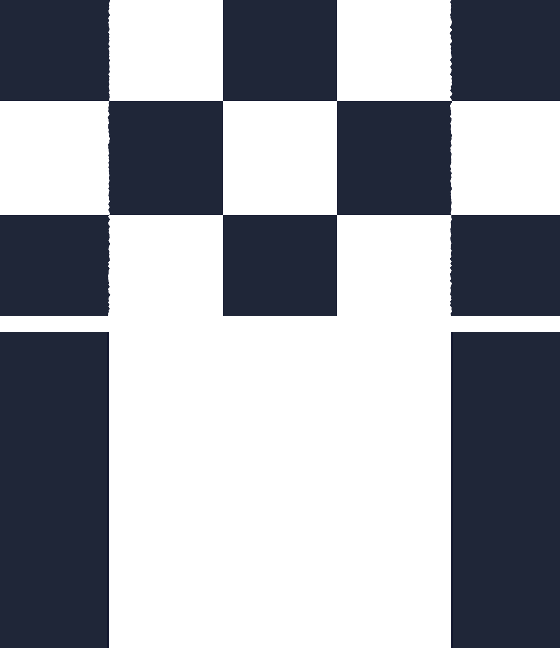
Top: the whole. Bottom: its middle third, enlarged.
Reproduce this pattern procedurally as a Shadertoy shader.

```glsl
// Large two-tone checkerboard, centred on a light square.
// A signed distance to the square borders gives smooth edges and a thin dark rim;
// gradient noise frays the two outer vertical borders like cut cloth.

#define CELL 0.3608          // side of a square, in canvas heights
#define NAVY vec3(0.122, 0.149, 0.220)
#define RIM_NAVY vec3(0.07, 0.09, 0.18)
#define WHITE vec3(1.0)
#define RIM_WIDTH 0.006      // in squares
#define FRAY_DEPTH 0.020     // in squares
#define FRAY_DENSITY 38.0    // threads per square
#define FRAY_COLUMN 1.5      // distance of the frayed borders from the centre

vec2 hashGradient(vec2 p) {
    vec3 q = fract(p.xyx * vec3(0.1031, 0.1030, 0.0973));
    q += dot(q, q.yzx + 33.33);
    float angle = 6.28318 * fract((q.x + q.y) * q.z);
    return vec2(cos(angle), sin(angle));
}

float gradientNoise(vec2 p) {
    vec2 i = floor(p), f = p - i;
    vec2 u = f * f * f * (f * (f * 6.0 - 15.0) + 10.0);
    vec2 e = vec2(0.0, 1.0);
    float a = dot(hashGradient(i), f);
    float b = dot(hashGradient(i + e.yx), f - e.yx);
    float c = dot(hashGradient(i + e.xy), f - e.xy);
    float d = dot(hashGradient(i + e.yy), f - e.yy);
    return mix(mix(a, b, u.x), mix(c, d, u.x), u.y);
}

// Sideways shift of the outer borders, varying thread by thread
float fray(vec2 p) {
    float nearBorder = 1.0 - smoothstep(0.04, 0.09, abs(abs(p.x) - FRAY_COLUMN));
    float side = p.x < 0.0 ? 7.3 : 23.6;
    float threads = gradientNoise(vec2(p.y * FRAY_DENSITY + 100.0, side));
    float strength = 0.8 + 0.5 * gradientNoise(vec2(p.y * 2.0 + 50.0, side));
    return FRAY_DEPTH * nearBorder * strength * threads;
}

// Positive inside dark squares, negative inside light ones
float checkerDistance(vec2 p) {
    vec2 square = floor(p + 0.5);
    vec2 local = abs(p - square);
    float border = 0.5 - max(local.x, local.y);
    return mod(square.x + square.y, 2.0) > 0.5 ? border : -border;
}

void mainImage(out vec4 fragColor, in vec2 fragCoord) {
    vec2 p = (fragCoord - 0.5 * iResolution.xy) / (iResolution.y * CELL);
    float pixel = 1.0 / (iResolution.y * CELL);

    p.x += fray(p);
    float dist = checkerDistance(p);

    // Dark fill with a deeper rim, blended over the light ground
    float rim = 1.0 - smoothstep(RIM_WIDTH - 0.5 * pixel, RIM_WIDTH + 0.5 * pixel, dist);
    vec3 dark = mix(NAVY, RIM_NAVY, rim);
    float cover = smoothstep(-0.5 * pixel, 0.5 * pixel, dist);
    fragColor = vec4(mix(WHITE, dark, cover), 1.0);
}
```
